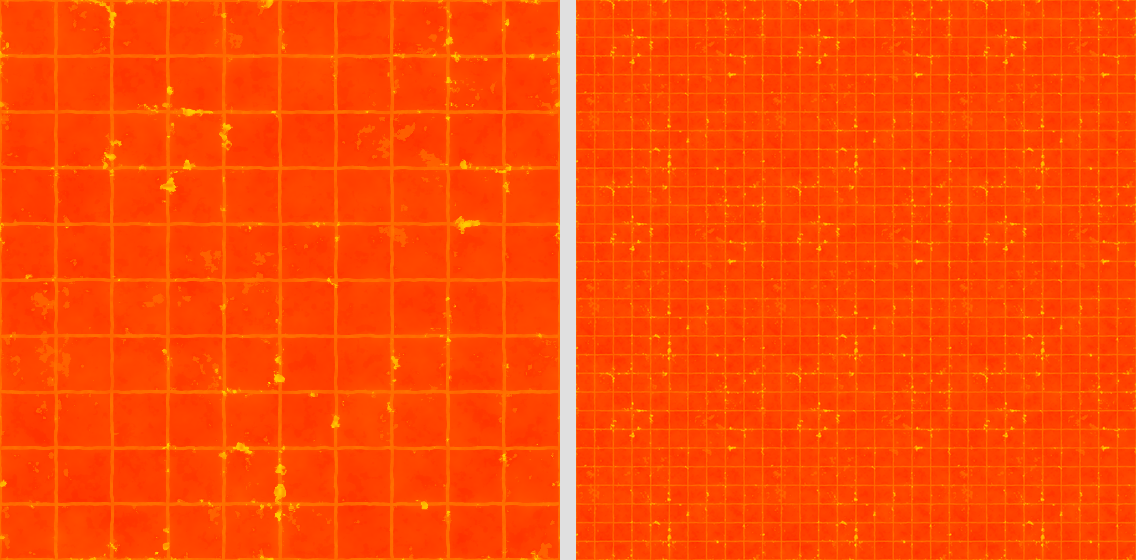
Left, the tile; right, the same tile 3 across and 3 down.
Write a Shadertoy shader that draws this texture.

```glsl
// Seamless 10 by 10 grid of mottled red-orange tiles with worn, yellow-flecked joints.

float hash(vec2 p) {
    return fract(sin(dot(p, vec2(127.1, 311.7))) * 43758.5453);
}

// Value noise on the unit square, wrapping after a whole number of cells.
float noise(vec2 uv, float cells, float seed) {
    vec2 p = uv * cells;
    vec2 i = floor(p), f = fract(p);
    f = f * f * (3.0 - 2.0 * f);
    vec2 a = mod(i, cells) + seed, b = mod(i + 1.0, cells) + seed;
    return mix(mix(hash(a), hash(vec2(b.x, a.y)), f.x),
               mix(hash(vec2(a.x, b.y)), hash(b), f.x), f.y);
}

float fbm(vec2 uv, float cells, float seed) {
    float sum = 0.0, weight = 0.5;
    for (int octave = 0; octave < 4; octave++) {
        sum += weight * noise(uv, cells, seed);
        cells *= 2.0;
        seed += 17.3;
        weight *= 0.55;
    }
    return sum / 1.01;
}

void mainImage(out vec4 fragColor, in vec2 fragCoord) {
    vec2 uv = fragCoord / iResolution.xy;

    // Grid with slightly ragged joints
    vec2 wobble = vec2(fbm(uv, 50.0, 3.1), fbm(uv, 50.0, 41.7)) - 0.5;
    vec2 grid = uv * 10.0 + 0.04 * wobble;
    vec2 toJoint = 0.5 - abs(fract(grid) - 0.5);
    float joint = min(toJoint.x, toJoint.y);
    float tileTone = hash(mod(floor(grid), 10.0) + 7.0) - 0.5;

    float broad = fbm(uv, 9.0, 11.3) - 0.5;
    float cloud = fbm(uv, 28.0, 23.9) - 0.5;
    float grain = fbm(uv, 75.0, 57.2);
    float wearArea = fbm(uv, 12.0, 83.6) - 0.5;
    float scuffArea = fbm(uv, 13.0, 131.4) - 0.5;

    // Glaze: cloudy patches, dark specks and a soft lift towards the joints
    float heat = 0.256 + 0.022 * tileTone + 0.07 * broad + 0.07 * cloud;
    heat -= 0.025 * smoothstep(0.56, 0.70, grain - 0.5 * cloud);
    heat += 0.07 * exp(-joint * 13.0) * smoothstep(-0.25, 0.25, wearArea);
    heat = max(heat, 0.19);

    // Scuffs on the tile faces
    float scuff = smoothstep(0.0, 0.07, grain + 1.1 * scuffArea - 0.83);
    heat = mix(heat, 0.35 + 0.08 * grain, 0.8 * scuff);

    // Chipped rims beside the joints
    float chip = smoothstep(0.0, 0.04, grain + 0.9 * wearArea - 1.8 * joint - 0.63);
    heat = mix(heat, 0.40, 0.8 * chip);

    // Joint lines
    float line = 1.0 - smoothstep(0.022, 0.038, joint);
    heat = mix(heat, 0.42 + 0.12 * (grain - 0.5) + 0.1 * wearArea, line);

    // Yellow crust clustered along the joints
    float crust = smoothstep(0.0, 0.06, grain + 0.95 * wearArea - 1.4 * joint - 0.73);
    heat = mix(heat, 0.54 + 0.3 * noise(uv, 160.0, 211.0), crust);

    fragColor = vec4(1.0, heat, 0.0, 1.0);
}
```
